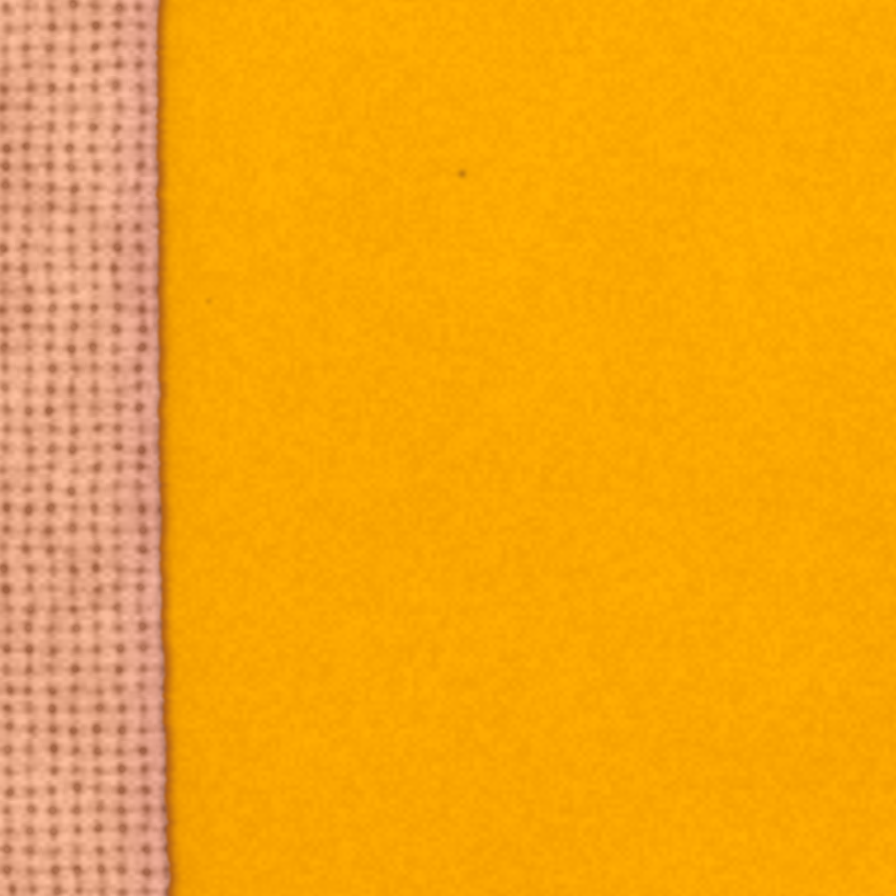
A Shadertoy shader for this texture:

```glsl
float hash(vec2 p) {
    vec3 q = fract(p.xyx * vec3(0.1031, 0.103, 0.0973));
    q += dot(q, q.yzx + 33.33);
    return fract((q.x + q.y) * q.z);
}

float noise(vec2 p) {
    vec2 cell = floor(p), f = fract(p);
    f = f * f * (3.0 - 2.0 * f);
    return mix(mix(hash(cell), hash(cell + vec2(1, 0)), f.x),
               mix(hash(cell + vec2(0, 1)), hash(cell + vec2(1, 1)), f.x), f.y);
}

float fbm(vec2 p) {
    float sum = 0.0, weight = 0.5;
    for (int i = 0; i < 4; i++) {
        sum += weight * noise(p);
        p = p * 2.03 + 17.1;
        weight *= 0.5;
    }
    return sum / 0.9375;
}

// Slightly bowed selvage with small loose fibres
float clothEdge(float y) {
    return 0.176 + 0.013 * pow(1.0 - y, 2.5)
         + 0.003 * (noise(vec2(y * 46.0, 3.0)) - 0.5)
         + 0.002 * (noise(vec2(y * 170.0, 8.0)) - 0.5);
}

vec3 yellowFelt(vec2 uv) {
    float grain = noise(uv * 190.0) * 0.6 + noise(uv * 105.0 + 40.0) * 0.4 - 0.5;
    float cloud = fbm(uv * 7.0 + 5.0) - 0.5;
    vec3 color = vec3(0.984, 0.659, 0.006) + vec3(0.010, 0.018, 0.0) * (uv.y - 0.5);
    color += vec3(0.055, 0.065, 0.012) * grain + vec3(0.018, 0.025, 0.0) * cloud;

    // Two dark specks
    float speck = 0.55 * exp(-pow(length(uv - vec2(0.516, 0.806)) / 0.005, 2.0))
                + 0.25 * exp(-pow(length(uv - vec2(0.233, 0.664)) / 0.004, 2.0));
    return mix(color, vec3(0.62, 0.36, 0.06), speck);
}

vec3 wovenCloth(vec2 uv, float inset) {
    // Threads bend with the selvage and wander a little
    vec2 weave = vec2(uv.x - 0.006 * pow(1.0 - uv.y, 2.5), uv.y);
    weave += 0.004 * (vec2(noise(uv * 24.0), noise(uv * 24.0 + 60.0)) - 0.5);
    weave = weave / vec2(0.0252, 0.0224) + vec2(0.3, 0.2);
    vec2 cell = floor(weave), local = fract(weave) - 0.5;
    local += 0.16 * (vec2(hash(cell), hash(cell + 31.0)) - 0.5);

    float hole = exp(-dot(local * local, vec2(20.0, 13.0))) * (0.5 + 0.7 * hash(cell + 9.0));
    float furrow = exp(-local.x * local.x * 22.0) * 0.22 + exp(-local.y * local.y * 22.0) * 0.20;
    float fibre = noise(uv * vec2(150.0, 190.0)) - 0.5;
    float cloud = fbm(uv * vec2(12.0, 9.0) + 20.0) - 0.5;

    vec3 color = mix(vec3(0.945, 0.695, 0.565), vec3(0.69, 0.44, 0.31), min(hole * 0.75 + furrow, 1.0));
    color += 0.09 * fibre + vec3(0.09, 0.11, 0.10) * cloud;

    // Rosy tint toward the folded border
    float border = smoothstep(0.075, 0.0, inset);
    color = mix(color, color * vec3(0.965, 0.94, 1.01), border);
    return color * (1.0 - 0.12 * smoothstep(0.010, 0.0, inset));
}

void mainImage(out vec4 fragColor, in vec2 fragCoord) {
    vec2 uv = fragCoord / iResolution.xy;
    float beyond = uv.x - clothEdge(uv.y);

    // Narrow contact shadow beside the cloth, with a faint wider falloff
    vec3 color = yellowFelt(uv);
    float outside = max(beyond, 0.0);
    color = mix(color, vec3(0.69, 0.37, 0.11), 0.85 * exp(-pow(outside / 0.0085, 2.0)));
    color *= 1.0 - vec3(0.05, 0.08, 0.0) * exp(-outside / 0.025);

    float cover = 1.0 - smoothstep(-0.003, 0.003, beyond);
    color = mix(color, wovenCloth(uv, max(-beyond, 0.0)), cover);
    fragColor = vec4(clamp(color, 0.0, 1.0), 1.0);
}
```
